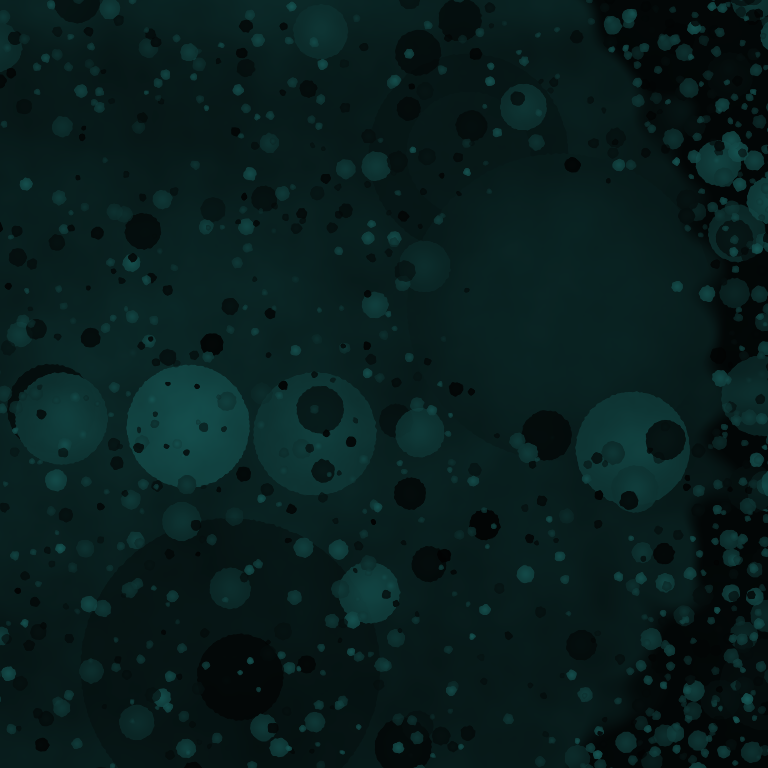
Give the GLSL for this background, as a WebGL 1 fragment shader.

```glsl
precision highp float;
// Dark teal backdrop of scattered translucent discs, crowding over black along the right edge.
uniform vec2 u_resolution;

const vec3 TINT = vec3(0.25, 1.0, 0.98);     // hue, scaled by a single tone value
const float BASE_TONE = 0.108;
const float MOTTLE = 0.055;
const float CROWD_TONE = 0.018;
const vec2 DARK_TONES = vec2(0.01, 0.07);
const vec2 LIGHT_TONES = vec2(0.17, 0.31);
const float LIGHT_SHARE = 0.53;
const float EDGE_ROUGHNESS = 0.0022;
const vec2 POOL_CENTER = vec2(0.73, 0.60);   // calm wide disc with few grains
const float POOL_RADIUS = 0.20;
const vec2 HOLLOW_CENTER = vec2(0.30, 0.13); // wide dark disc
const float HOLLOW_RADIUS = 0.195;
const vec2 RING_CENTER = vec2(0.61, 0.80);
const float RING_RADIUS = 0.13;
const vec2 GLOW_CENTER = vec2(0.22, 0.49);
const vec2 LAMP_START = vec2(0.08, 0.455);   // row of three glowing discs
const vec2 LAMP_STEP = vec2(0.165, -0.01);

vec4 hash4(vec2 c) {
  vec4 q = fract(c.xyxy * vec4(0.1031, 0.1030, 0.0973, 0.1099));
  q += dot(q, q.wzxy + 33.33);
  return fract((q.xxyz + q.yzzw) * q.zywx);
}

float cornerSlope(vec2 cell, vec2 corner, vec2 f) {
  return dot(hash4(cell + corner + 71.0).xy * 2.0 - 1.0, f - corner);
}

float gradientNoise(vec2 p) {
  vec2 cell = floor(p);
  vec2 f = fract(p);
  vec2 u = f * f * f * (f * (f * 6.0 - 15.0) + 10.0);
  float low = mix(cornerSlope(cell, vec2(0.0), f), cornerSlope(cell, vec2(1.0, 0.0), f), u.x);
  float high = mix(cornerSlope(cell, vec2(0.0, 1.0), f), cornerSlope(cell, vec2(1.0), f), u.x);
  return mix(low, high, u.y);
}

float fbm(vec2 p) {
  float sum = 0.0;
  float amplitude = 1.0;
  for (int i = 0; i < 4; i++) {
    sum += amplitude * gradientNoise(p);
    p = p * 2.03 + 17.0;
    amplitude *= 0.5;
  }
  return sum;
}

// Coverage of a shape, smoothed over about one pixel.
float cover(float dist) {
  float halfPixel = 0.55 / u_resolution.y;
  return 1.0 - smoothstep(-halfPixel, halfPixel, dist);
}

// 1 in the crowded zone, which widens towards the right corners.
float crowding(vec2 p) {
  float y = p.y - 0.5;
  float border = 0.94 - 0.75 * y * y + 0.12 * gradientNoise(p * 11.0);
  return smoothstep(-0.02, 0.025, p.x - border);
}

// One jittered grid of discs; radii are in cell units, drawn in raster order.
float addDiscs(float tone, vec2 p, float rough, float cells, float density, vec2 radii, float seed) {
  vec2 home = floor(p * cells);
  for (int j = -1; j <= 1; j++) {
    for (int i = -1; i <= 1; i++) {
      vec2 cell = home + vec2(float(i), float(j));
      vec4 place = hash4(cell + seed);
      vec4 look = hash4(cell + seed + 131.0);
      vec2 center = (cell + place.xy) / cells;
      float crowd = crowding(center);
      float size = place.z * mix(place.z, 1.0, crowd);
      float radius = mix(radii.x, radii.y, size) / cells;
      float calm = smoothstep(0.14, 1.15 * POOL_RADIUS, distance(center, POOL_CENTER));
      float present = step(place.w, (density + 0.6 * crowd) * mix(0.06, 1.0, calm));
      float isLight = step(look.x, LIGHT_SHARE + 0.16 * crowd);
      vec2 range = mix(DARK_TONES, LIGHT_TONES, isLight);
      float d = distance(p, center);
      float shade = mix(range.x, range.y, look.y) * (1.08 - 0.2 * smoothstep(0.0, 1.0, d / radius));
      float opacity = mix(0.5, 1.0, look.z);
      tone = mix(tone, shade, present * opacity * cover(d + rough - radius));
    }
  }
  return tone;
}

// Mottled ground with the wide, faint discs.
float ground(vec2 p, float rough) {
  float mottle = MOTTLE * fbm(p * 4.0 + 5.0);
  float tone = BASE_TONE + mottle;
  tone += 0.035 * exp(-24.0 * dot(p - GLOW_CENTER, p - GLOW_CENTER));
  tone += 0.03 * smoothstep(0.92, 1.0, p.y);
  float hollow = distance(p, HOLLOW_CENTER) + rough;
  tone = mix(tone, 0.072 + 0.4 * mottle, 0.8 * cover(hollow - HOLLOW_RADIUS));
  float ring = distance(p, RING_CENTER) + rough;
  tone = mix(tone, 0.08, 0.8 * cover(ring - RING_RADIUS));
  tone = mix(tone, 0.1 + 0.5 * mottle, 0.7 * cover(ring - 0.62 * RING_RADIUS));
  float pool = distance(p, POOL_CENTER) + rough;
  float poolTone = mix(0.135, 0.105, smoothstep(0.09, POOL_RADIUS, pool));
  tone = mix(tone, poolTone + 0.1 * mottle, 0.95 * cover(pool - POOL_RADIUS));
  return mix(tone, CROWD_TONE, 0.92 * crowding(p));
}

float addLamps(float tone, vec2 p, float rough) {
  for (int i = 0; i < 3; i++) {
    float k = float(i);
    float radius = 0.06 + 0.02 * min(k, 1.0);
    float d = distance(p, LAMP_START + k * LAMP_STEP) + rough;
    float shade = 0.31 - 0.06 * abs(k - 1.0) - 0.05 * smoothstep(0.0, radius, d);
    tone = mix(tone, shade, 0.95 * cover(d - radius));
  }
  return tone;
}

void main() {
  vec2 p = gl_FragCoord.xy / u_resolution.y;
  float rough = EDGE_ROUGHNESS * gradientNoise(p * 190.0);
  float tone = ground(p, rough);

  // Discs from large to small.
  tone = addDiscs(tone, p, rough, 4.5, 0.45, vec2(0.14, 0.35), 11.0);
  tone = addLamps(tone, p, rough);
  tone = addDiscs(tone, p, rough, 11.0, 0.36, vec2(0.13, 0.36), 37.0);
  tone = addDiscs(tone, p, rough, 25.0, 0.40, vec2(0.15, 0.35), 59.0);
  tone = addDiscs(tone, p, rough, 46.0, 0.25, vec2(0.15, 0.34), 83.0);

  tone *= 1.0 + 0.10 * fbm(p * 13.0);
  gl_FragColor = vec4(tone * TINT + vec3(0.003, 0.0, 0.0), 1.0);
}
```
